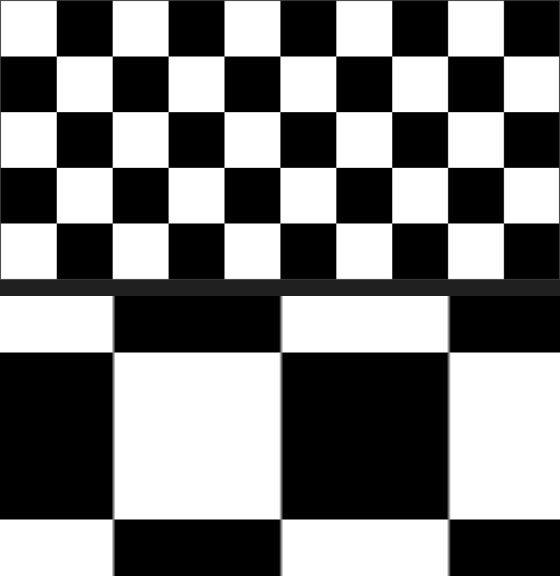
Top: the whole. Bottom: its middle third, enlarged.
Write a Shadertoy shader that draws this pattern.

```glsl
const vec2 GRID = vec2(10.0, 5.0);
const vec2 CELL_SIZE = vec2(0.1996, 0.1988);
const float SEAM_HALF_WIDTH = 0.0024;
const float FRAME_WIDTH = 0.0039;
const vec3 BLACK = vec3(0.0);
const vec3 WHITE = vec3(1.0);
const vec3 FRAME_ON_BLACK = vec3(0.21);
const vec3 FRAME_ON_WHITE = vec3(0.31);

// Alternates between +1 and -1 per cell, with a linear ramp across inner edges.
float softSquareWave(float t, float count, float rampHalfWidth) {
    t = clamp(t, 0.5, count - 0.5);
    float edgeDistance = 0.5 - abs(fract(t) - 0.5);
    float side = 1.0 - 2.0 * mod(floor(t), 2.0);
    return side * min(edgeDistance / rampHalfWidth, 1.0);
}

// 0 on black cells, 1 on white cells.
float checker(vec2 cell, vec2 count, vec2 rampHalfWidth) {
    float columns = softSquareWave(cell.x, count.x, rampHalfWidth.x);
    float rows = softSquareWave(cell.y, count.y, rampHalfWidth.y);
    return 0.5 + 0.5 * columns * rows;
}

// Coverage of a band lying just inside the canvas edge.
float frameMask(vec2 p, vec2 size, float width, float pixel) {
    vec2 inset = min(p, size - p);
    float edgeDistance = min(inset.x, inset.y);
    return clamp((width - edgeDistance) / pixel + 0.5, 0.0, 1.0);
}

void mainImage(out vec4 fragColor, in vec2 fragCoord) {
    float pixel = 1.0 / iResolution.y;
    vec2 p = fragCoord * pixel;
    vec2 canvas = iResolution.xy * pixel;

    // Board centred on the canvas; vertical seams are softer than horizontal ones.
    vec2 center = 0.5 * canvas + vec2(0.0014, 0.0);
    vec2 cell = (p - center) / CELL_SIZE + 0.5 * GRID;
    vec2 ramp = vec2(max(SEAM_HALF_WIDTH, 0.5 * pixel), 0.5 * pixel) / CELL_SIZE;
    float tile = checker(cell, GRID, ramp);

    // Thin frame, slightly lighter beside white cells.
    vec3 board = mix(BLACK, WHITE, tile);
    vec3 frame = mix(FRAME_ON_BLACK, FRAME_ON_WHITE, tile);
    float mask = frameMask(p, canvas, FRAME_WIDTH, pixel);
    fragColor = vec4(mix(board, frame, mask), 1.0);
}
```
